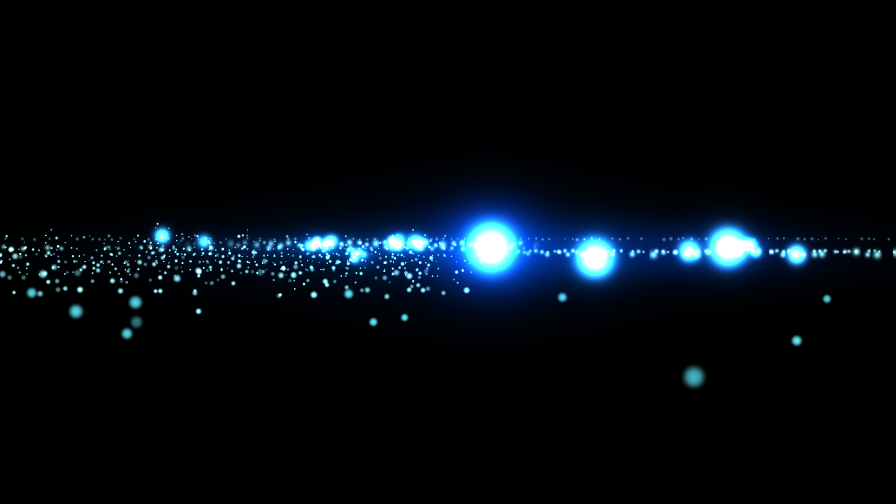
Write a WebGL 1 fragment shader that draws this background.

```glsl
precision highp float;
// A dark horizon of glowing blue lights, drifting dust and soft foreground orbs.
uniform vec2 u_resolution;

const vec3 LIGHT_TINT = vec3(0.20, 0.60, 0.90);
const vec3 HALO_TINT = vec3(0.03, 0.36, 0.78);
const vec3 DUST_TINT = vec3(0.56, 0.95, 1.0);
const vec3 ORB_TINT = vec3(0.30, 0.74, 0.80);
const vec3 DEEP_BLUE = vec3(0.0, 0.085, 0.22);
const vec3 ROYAL_BLUE = vec3(0.01, 0.15, 0.62);

vec2 hash2(vec2 p) {
  vec2 q = vec2(dot(p, vec2(127.1, 311.7)), dot(p, vec2(269.5, 183.3)));
  return fract(sin(q) * 4375.85);
}

float gradientNoise(vec2 p) {
  vec2 i = floor(p), f = fract(p);
  vec2 u = f * f * (3.0 - 2.0 * f);
  vec2 e = vec2(0.0, 1.0);
  float a = dot(hash2(i) * 2.0 - 1.0, f);
  float b = dot(hash2(i + e.yx) * 2.0 - 1.0, f - e.yx);
  float c = dot(hash2(i + e.xy) * 2.0 - 1.0, f - e.xy);
  float d = dot(hash2(i + e.yy) * 2.0 - 1.0, f - e.yy);
  return mix(mix(a, b, u.x), mix(c, d, u.x), u.y);
}

// Gaussian falloff with a separate spread on each axis
float blob(vec2 p, vec2 center, vec2 spread) {
  vec2 d = (p - center) / spread;
  return exp(-dot(d, d));
}

// Overexposed core inside a long, soft blue halo
vec3 lamp(vec2 p, vec2 center, float radius, float power) {
  float d = length(p - center) / radius;
  return LIGHT_TINT * power * exp(-1.6 * d * d) + HALO_TINT * 0.24 * power * exp(-1.5 * d);
}

// Ragged knot of small lights scattered around a center
vec3 cluster(vec2 p, vec2 center, vec2 spread, float size, float power) {
  float glow = 0.0;
  for (int i = 0; i < 9; i++) {
    vec2 jitter = hash2(center * 40.0 + float(i) * 3.7) - 0.5;
    float radius = size * (0.6 + 0.5 * fract(float(i) * 0.62));
    glow += blob(p, center + 2.0 * spread * jitter, vec2(radius));
  }
  return LIGHT_TINT * power * glow + HALO_TINT * 0.6 * blob(p, center, spread + 1.4 * size);
}

// Out-of-focus disc with a slightly brighter heart
vec3 orb(vec2 p, vec2 center, float radius, float power) {
  float d = length(p - center) / radius;
  float disc = 1.0 - smoothstep(0.45, 1.25, d);
  return ORB_TINT * power * disc * (0.85 + 0.4 * exp(-3.0 * d * d));
}

// Dust is thick left of the main lamp and thins out towards both ends
float dustDensity(vec2 c) {
  float along = smoothstep(-1.5, -0.35, c.x) * (1.0 - smoothstep(-0.08, 0.16, c.x));
  float across = blob(c, vec2(c.x, -0.004), vec2(1.0, 0.036));
  return along * across * (0.95 + 0.8 * gradientNoise(c * vec2(9.0, 22.0)));
}

// One randomly placed speck in each grid cell that the density admits
float dust(vec2 p, float cell, float seed, float amount) {
  vec2 id = floor(p / cell);
  vec2 place = hash2(id + seed);
  vec2 traits = hash2(id + seed + 57.0);
  vec2 center = (id + 0.25 + 0.5 * place) * cell;
  float radius = cell * mix(0.13, 0.24, traits.y * traits.y);
  float shown = step(traits.x + 0.02, amount * dustDensity(center));
  float d = length(p - center);
  return shown * (1.0 - smoothstep(0.2 * radius, 1.3 * radius, d)) * (0.35 + 0.95 * place.x);
}

// Thin horizontal row of specks of varied size
float beads(vec2 p, float height, float cell, float size, float amount) {
  float id = floor(p.x / cell);
  vec2 place = hash2(vec2(id, height * 90.0));
  vec2 traits = hash2(vec2(id, height * 90.0 + 31.0));
  vec2 center = vec2((id + 0.3 + 0.4 * place.x) * cell, height + (place.y - 0.5) * size);
  return step(traits.x, amount) * blob(p, center, vec2(size * mix(0.45, 1.0, traits.y)));
}

void main() {
  vec2 p = (gl_FragCoord.xy - 0.5 * u_resolution) / u_resolution.y;
  float right = smoothstep(0.10, 0.20, p.x);
  float left = 1.0 - right;

  // Blue haze along the horizon and around the lamps
  float mist = 1.0 + 0.35 * gradientNoise(p * vec2(5.0, 12.0));
  vec3 color = DEEP_BLUE * mist * blob(p, vec2(0.08, 0.004), vec2(0.52, 0.064));
  color += DEEP_BLUE * 0.5 * blob(p, vec2(0.06, 0.0), vec2(0.30, 0.12));
  color += ROYAL_BLUE * blob(p, vec2(0.086, 0.009), vec2(0.10, 0.082));
  color += ROYAL_BLUE * 0.3 * blob(p, vec2(0.42, 0.0), vec2(0.28, 0.05));
  color += HALO_TINT * 0.3 * blob(p, vec2(-0.2, 0.008), vec2(0.30, 0.024));

  // Dust field, from fine grains to larger flakes
  float specks = 0.0;
  for (int i = 0; i < 6; i++) {
    float layer = float(i);
    specks += dust(p + layer * 0.013, 0.013 + 0.005 * layer, layer * 17.0, 0.95 - 0.08 * layer);
  }
  // Rows of specks on the horizon
  specks += right * beads(p, -0.002, 0.021, 0.0075, 0.8);
  specks += right * beads(p, 0.001, 0.012, 0.004, 0.8);
  specks += 0.5 * beads(p, 0.026, 0.014, 0.003, 0.65);
  specks += left * smoothstep(-0.6, -0.2, p.x) * beads(p, 0.016, 0.017, 0.007, 0.85);
  specks += 0.8 * left * beads(p, 0.008, 0.023, 0.005, 0.7);
  color += DUST_TINT * specks;

  // Lamps and knots on the horizon
  color += lamp(p, vec2(0.086, 0.009), 0.040, 11.0);
  color += lamp(p, vec2(0.292, -0.012), 0.032, 9.0) + lamp(p, vec2(0.556, 0.009), 0.032, 9.0);
  color += lamp(p, vec2(0.479, 0.002), 0.020, 4.5) + lamp(p, vec2(0.692, -0.005), 0.018, 4.5);
  color += lamp(p, vec2(-0.567, 0.032), 0.015, 3.5) + lamp(p, vec2(-0.484, 0.021), 0.014, 2.0);
  color += cluster(p, vec2(0.592, 0.008), vec2(0.024, 0.009), 0.010, 3.0);
  color += cluster(p, vec2(-0.086, 0.019), vec2(0.030, 0.009), 0.010, 3.0);
  color += cluster(p, vec2(-0.252, 0.016), vec2(0.026, 0.009), 0.009, 2.8);
  color += cluster(p, vec2(-0.176, -0.009), vec2(0.014, 0.010), 0.007, 1.6);

  // Foreground orbs below the horizon
  color += orb(p, vec2(0.488, -0.248), 0.023, 0.75) + orb(p, vec2(-0.738, -0.118), 0.015, 0.9);
  color += orb(p, vec2(-0.620, -0.100), 0.014, 0.9) + orb(p, vec2(-0.637, -0.162), 0.012, 0.9);
  color += orb(p, vec2(-0.618, -0.139), 0.013, 0.5) + orb(p, vec2(-0.826, -0.081), 0.011, 0.9);
  color += orb(p, vec2(-0.197, -0.083), 0.010, 1.0) + orb(p, vec2(-0.148, -0.139), 0.009, 1.0);
  color += orb(p, vec2(-0.086, -0.130), 0.008, 1.0) + orb(p, vec2(0.227, -0.090), 0.010, 0.9);
  color += orb(p, vec2(0.692, -0.176), 0.011, 1.0) + orb(p, vec2(0.752, -0.093), 0.009, 0.9);

  gl_FragColor = vec4(min(color, 1.0), 1.0);
}
```
